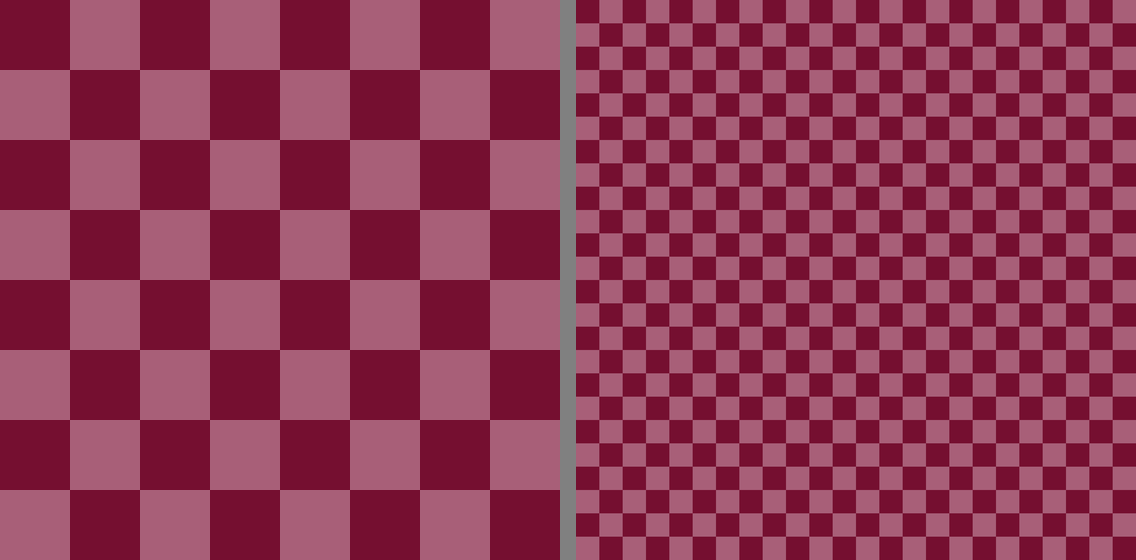
Left, the tile; right, the same tile 3 across and 3 down.
Give the GLSL for this pattern, as a WebGL 2 fragment shader.

```glsl
#version 300 es
precision highp float;
// Checkerboard of eight by eight flat squares in dusty rose and deep wine.
// Two smoothed square waves, one per axis, are multiplied to pick the colour;
// four whole periods each way make it tile without a seam.

uniform vec2 u_resolution;
out vec4 fragColor;

// Square wave from -1 to 1 that flips at whole numbers, softened over one pixel
vec2 squareWave(vec2 p, vec2 pixel) {
    vec2 edgeDistance = 0.5 - abs(fract(p) - 0.5);
    vec2 side = 1.0 - 2.0 * mod(floor(p), 2.0);
    return side * clamp(edgeDistance / (0.5 * pixel), 0.0, 1.0);
}

void main() {
    const float squares = 8.0;
    vec2 board = squares * gl_FragCoord.xy / u_resolution;
    vec2 wave = squareWave(board, squares / u_resolution);

    // Equal signs give rose, so the lower left square is light
    vec3 wine = vec3(0.459, 0.06, 0.19);
    vec3 rose = vec3(0.66, 0.374, 0.472);
    fragColor = vec4(mix(wine, rose, 0.5 + 0.5 * wave.x * wave.y), 1.0);
}
```
